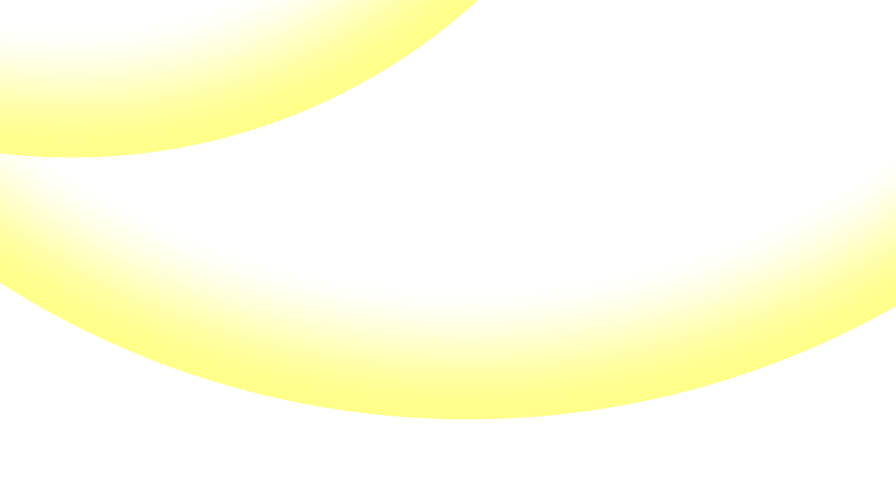
This background is drawn by a Shadertoy shader. Its source:

```glsl
// Two huge overlapping white discs on a white ground, each with a soft
// yellow glow inside its rim. Circle distances give the glow falloff
// and the smooth disc edges; all lengths are in canvas heights.

// Lays one opaque disc, glowing inward from its rim, over the given colour.
vec3 layDisc(vec3 under, vec2 p, vec2 center, float radius) {
    const vec3 white = vec3(1.0);
    const vec3 rimYellow = vec3(1.0, 1.0, 0.54);

    float depth = radius - length(p - center);
    float glow = 1.0 - smoothstep(0.0, 0.273, depth);
    float coverage = clamp(0.5 + depth * iResolution.y, 0.0, 1.0);
    return mix(under, mix(white, rimYellow, glow), coverage);
}

void mainImage(out vec4 fragColor, in vec2 fragCoord) {
    vec2 p = fragCoord / iResolution.y;

    // White ground, then the wide disc, then the upper-left disc on top
    vec3 color = vec3(1.0);
    color = layDisc(color, p, vec2(0.928, 1.890), 1.722);
    color = layDisc(color, p, vec2(0.1435, 1.8815), 1.194);

    fragColor = vec4(color, 1.0);
}
```
